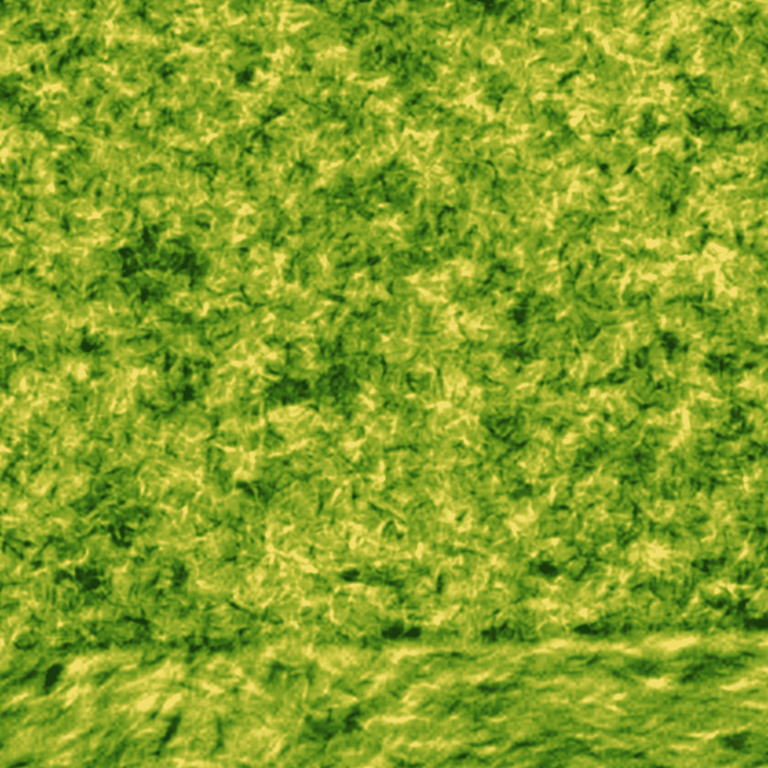
A Shadertoy shader for this texture:

```glsl
// Sunlit rough turf with a shallow furrow and a coarser verge below it.
// Curved grass strokes, soft clumps and grain are summed into one tone of
// roughly zero mean and unit spread, which a green-to-straw ramp colours.

const float FURROW_HEIGHT = 0.158;
const float FURROW_SLOPE = 0.024;

vec4 hash4(vec3 p) {
    vec4 q = fract(p.xyzx * vec4(0.1031, 0.1030, 0.0973, 0.1099));
    q += dot(q, q.wzxy + 33.33);
    return fract((q.xxyz + q.yzzw) * q.zywx);
}

// Smooth value noise, centred and scaled to about unit spread
float noise(vec2 p, float seed) {
    vec2 cell = floor(p);
    vec2 f = fract(p);
    f = f * f * (3.0 - 2.0 * f);
    float a = hash4(vec3(cell, seed)).x;
    float b = hash4(vec3(cell + vec2(1, 0), seed)).x;
    float c = hash4(vec3(cell + vec2(0, 1), seed)).x;
    float d = hash4(vec3(cell + vec2(1, 1), seed)).x;
    return (mix(mix(a, b, f.x), mix(c, d, f.x), f.y) - 0.5) * 4.7;
}

vec2 rotate(vec2 p, float angle) {
    float c = cos(angle), s = sin(angle);
    return vec2(c * p.x + s * p.y, c * p.y - s * p.x);
}

// Scattered light and dark curved blades; p is measured in cells
float blades(vec2 p, float lean, float spread, float width, float seed) {
    const int PER_CELL = 4;
    const float LENGTH = 0.46;
    vec2 home = floor(p);
    float sum = 0.0;
    for (int y = -1; y <= 1; y++)
    for (int x = -1; x <= 1; x++)
    for (int i = 0; i < PER_CELL; i++) {
        vec2 cell = home + vec2(x, y);
        vec4 h = hash4(vec3(cell, seed + float(i)));
        vec2 d = rotate(p - cell - h.xy, lean + spread * (h.z - 0.5));
        float bend = fract(h.z * 17.0) - 0.5;
        d.y += bend * d.x * d.x;
        d /= vec2(LENGTH, width);
        sum += (2.0 * h.w - 1.0) * exp(-dot(d, d));
    }
    // Divide by the expected deviation of the sum
    return sum / sqrt(float(PER_CELL) / 3.0 * LENGTH * width * 1.571);
}

// Short tangled turf with small dark hollows and a few larger ones
float turfTone(vec2 p) {
    vec2 warped = p + 0.005 * vec2(noise(p * 45.0, 1.0), noise(p * 45.0, 2.0));
    float clumps = noise(warped * vec2(31.0, 42.0), 3.0);
    float tufts = noise(warped * vec2(62.0, 80.0), 4.0);
    float hollows = smoothstep(0.7, 1.9, noise(warped * vec2(25.0, 36.0), 5.0));
    float patches = smoothstep(1.1, 2.1, noise(warped * vec2(9.0, 12.0), 6.0));
    float tone = 0.46 * blades(p * 32.0, 0.6, 2.6, 0.11, 10.0);
    tone += 0.36 * blades(p * 57.0, 0.5, 3.1, 0.15, 20.0);
    tone += 0.38 * clumps + 0.30 * tufts + 0.14 * noise(p * 6.0, 7.0);
    return tone - 1.15 * hollows - 0.7 * patches + 0.22;
}

// Longer swept grass: leaning at the sides, tangled and paler in the middle
float vergeTone(vec2 p) {
    float tangle = exp(-pow((p.x - 0.38) / 0.19, 2.0));
    float lean = mix(0.65, 0.15, smoothstep(0.1, 0.8, p.x));
    float spread = mix(0.9, 2.6, tangle);
    vec2 swept = rotate(p, 0.35);
    float tone = 0.52 * blades(p * 17.0, lean, spread, 0.10, 30.0);
    tone += 0.42 * blades(p * 36.0, lean, spread, 0.12, 40.0);
    tone += 0.38 * noise(swept * vec2(13.0, 30.0), 8.0);
    tone += 0.28 * noise(swept * vec2(30.0, 62.0), 9.0);
    return tone + 0.5 * tangle - 0.3;
}

float band(float d, float width) {
    return exp(-d * d / (width * width));
}

// Dark groove with a pale straw lip beneath; d is the height above it
float furrowTone(vec2 p, float d) {
    float strength = 0.9 + 0.3 * noise(vec2(p.x * 14.0, 0.0), 50.0);
    float groove = band(d, 0.010) * strength * smoothstep(-0.1, 0.25, p.x);
    return 1.2 * band(d + 0.021, 0.012) - 1.35 * groove;
}

// Ramp from shaded green to dry straw, evenly spaced in tone
vec3 grassColor(float tone) {
    const vec3 RAMP[8] = vec3[8](
        vec3(0.10, 0.23, 0.04), vec3(0.17, 0.32, 0.06),
        vec3(0.24, 0.45, 0.08), vec3(0.38, 0.56, 0.10),
        vec3(0.52, 0.64, 0.14), vec3(0.66, 0.71, 0.19),
        vec3(0.82, 0.80, 0.28), vec3(0.94, 0.88, 0.42));
    float place = clamp(4.0 + tone / 0.67, 0.0, 6.999);
    int step0 = int(place);
    return mix(RAMP[step0], RAMP[step0 + 1], fract(place));
}

void mainImage(out vec4 fragColor, in vec2 fragCoord) {
    vec2 p = fragCoord / iResolution.y;
    float wobble = 0.003 * noise(vec2(p.x * 11.0, 0.0), 51.0);
    float d = p.y - FURROW_HEIGHT - FURROW_SLOPE * p.x - wobble;
    float turfShare = smoothstep(-0.03, 0.01, d);

    float tone = 0.0;
    if (turfShare > 0.0) tone += turfShare * turfTone(p);
    if (turfShare < 1.0) tone += (1.0 - turfShare) * vergeTone(p);

    // Horizontal streaks fade into the turf just above the furrow
    float streaks = band(d - 0.06, 0.06) * smoothstep(0.4, 0.9, p.x);
    tone += 0.6 * streaks * noise(p * vec2(16.0, 75.0), 52.0);
    tone += furrowTone(p, d) + 0.2 * noise(p * 210.0, 53.0);
    fragColor = vec4(grassColor(tone), 1.0);
}
```
